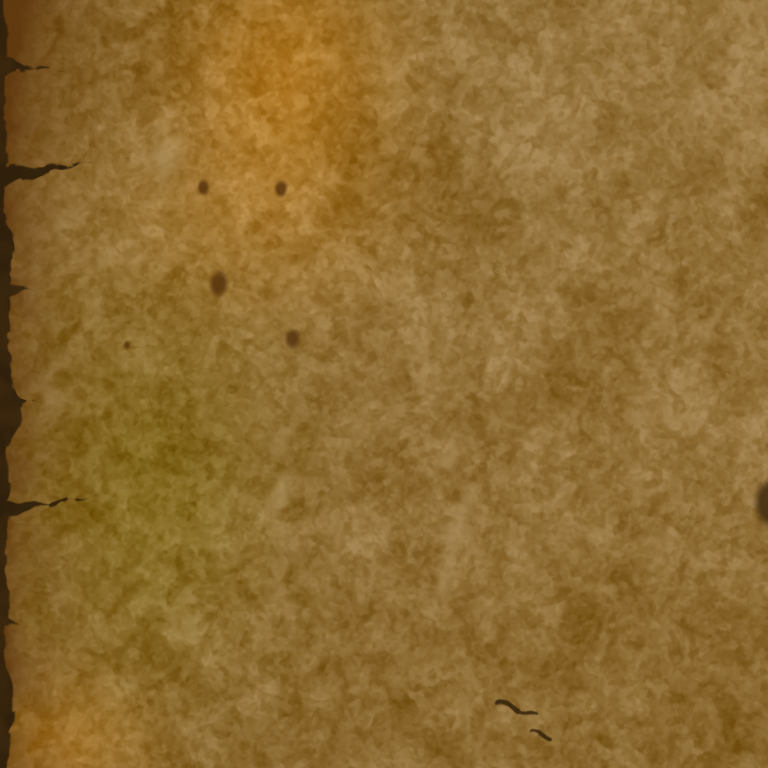
Write a Shadertoy shader that draws this texture.

```glsl
const vec3 DARK_FIBRE  = vec3(0.455, 0.315, 0.075);
const vec3 LIGHT_FIBRE = vec3(0.635, 0.510, 0.305);
const vec3 BURNT       = vec3(0.360, 0.205, 0.045);
const vec3 TORN        = vec3(0.195, 0.130, 0.045);
const vec3 PALE        = vec3(0.690, 0.580, 0.390);
const vec3 AMBER_SHIFT = vec3(0.135, 0.060, -0.035);
const vec3 OLIVE_SHIFT = vec3(-0.035, -0.005, -0.070);

vec3 hash3(vec2 cell) {
    vec3 q = fract(cell.xyx * vec3(0.1031, 0.1030, 0.0973));
    q += dot(q, q.yxz + 33.33);
    return fract((q.xxy + q.yzz) * q.zyx);
}

// Soft cellular noise: blended, randomly turned oval flecks
float flecks(vec2 p, float stretch) {
    vec2 cell = floor(p);
    float tone = 0.0, total = 0.0;
    for (int j = -1; j <= 1; j++)
    for (int i = -1; i <= 1; i++) {
        vec2 id = cell + vec2(i, j);
        vec3 rnd = hash3(id + 17.0);
        vec2 d = p - id - rnd.xy;
        float angle = 6.2832 * fract(rnd.z * 7.31 + rnd.x);
        vec2 along = vec2(cos(angle), sin(angle));
        float u = dot(d, along), v = dot(d, vec2(-along.y, along.x));
        float weight = exp(-6.0 * (u * u / stretch + v * v * stretch)) + 0.0001;
        tone += weight * rnd.z;
        total += weight;
    }
    return tone / total;
}

float glow(vec2 p, vec2 centre, vec2 radius) {
    vec2 d = (p - centre) / radius;
    return exp(-dot(d, d));
}

float segment(vec2 p, vec2 a, vec2 b) {
    vec2 ab = b - a;
    return length(p - a - ab * clamp(dot(p - a, ab) / dot(ab, ab), 0.0, 1.0));
}

float streak(vec2 p, vec2 a, vec2 b, float width) {
    float d = segment(p, a, b) / width;
    return exp(-d * d);
}

// Tapered tears running inwards from the ragged left rim
float tornEdge(vec2 p, float rough) {
    float bump = 0.022 * glow(p, vec2(0.0, 0.455), vec2(1.0, 0.030));
    float d = p.x - 0.004 - bump - 0.018 * pow(flecks(vec2(3.5, p.y * 17.0), 1.0), 2.0);
    for (int i = 0; i < 6; i++) {
        float k = float(i);
        float wave = cos(2.1 * (k - 4.0));
        float reach = 0.060 + 0.045 * wave + 0.008 * (k - 2.0);
        float t = 1.0 - p.x / reach;
        float y = 0.190 + 0.145 * k + 0.15 * wave * p.x + 0.002 * sin(p.x * 150.0 + k);
        float halfWidth = 0.006 * t + 0.010 * t * t * t;
        d = min(d, abs(p.y - y) - halfWidth);
    }
    return d + 0.005 * (rough - 0.5);
}

void mainImage(out vec4 fragColor, in vec2 fragCoord) {
    vec2 p = fragCoord / iResolution.xy;
    float soft = 1.5 / iResolution.y;

    // Paper mottling from broad clouds to fine fibres
    vec2 warp = 0.004 * sin(p.yx * vec2(61.0, 53.0) + 2.0 * sin(p * 37.0));
    vec2 q = p + warp;
    float cloud  = flecks(q * 5.0 + 3.0, 1.0) - 0.5;
    float blotch = flecks(q * 14.0 + 40.0, 1.2) - 0.5;
    float clump  = flecks(q * 38.0 + 90.0, 1.3) - 0.5;
    float grain  = flecks(q * 88.0 + 150.0, 1.8) - 0.5;
    float fibre  = flecks(p * 165.0 + 310.0, 2.0) - 0.5;
    float tone = 0.52 + 0.26 * cloud + 0.32 * blotch + 0.38 * clump + 0.46 * grain + 0.34 * fibre;

    // Broad light and shade
    tone += 0.10 * smoothstep(0.45, 1.0, p.x);
    tone += 0.12 * glow(p, vec2(0.60, 0.80), vec2(0.30, 0.20));
    tone -= 0.20 * glow(p, vec2(0.20, 0.46), vec2(0.20, 0.12));
    tone -= 0.14 * glow(p, vec2(0.80, 0.20), vec2(0.20, 0.15));
    tone -= 0.15 * glow(p, vec2(0.15, 0.95), vec2(0.14, 0.12));
    tone -= 0.22 * glow(p, vec2(1.00, 0.00), vec2(0.20, 0.14));
    tone -= 0.12 * streak(p, vec2(0.31, 0.25), vec2(0.42, 0.0), 0.014);
    vec3 color = mix(DARK_FIBRE, LIGHT_FIBRE, clamp(tone, -0.15, 1.15));

    // Amber and olive stains
    float amber = glow(p, vec2(0.37, 0.91), vec2(0.13, 0.15));
    amber += 0.45 * glow(p, vec2(0.34, 0.72), vec2(0.17, 0.12));
    amber += 0.70 * glow(p, vec2(0.08, 0.03), vec2(0.10, 0.08));
    color += AMBER_SHIFT * amber;
    color += OLIVE_SHIFT * glow(p, vec2(0.19, 0.36), vec2(0.15, 0.22));

    // Worn pale patches
    float pale = 0.9 * glow(p, vec2(0.21, 0.79), vec2(0.028));
    pale += 0.7 * streak(p, vec2(0.61, 0.36), vec2(0.56, 0.21), 0.013);
    pale += 0.5 * streak(p, vec2(0.36, 0.42), vec2(0.38, 0.22), 0.020);
    pale += 0.6 * glow(p, vec2(0.07, 0.49), vec2(0.025));
    color = mix(color, PALE, clamp(pale * (0.50 + 1.3 * clump + 0.8 * blotch), 0.0, 0.7));

    // Scorched margin and small brown spots
    float scorch = exp(-p.x / 0.040) * (0.85 + 0.9 * blotch + 0.6 * clump);
    scorch += 0.45 * glow(p, vec2(0.0, 1.0), vec2(0.10, 0.14));
    color = mix(color, BURNT, clamp(scorch, 0.0, 0.9));
    float spots = 0.0;
    for (int i = 0; i < 5; i++) {
        float k = float(i);
        vec2 centre = vec2(0.285 + 0.12 * sin(k * 2.4), 0.63 + 0.13 * sin(k * 1.9));
        float radius = 0.005 + 0.008 * fract(0.9 + k * 0.618);
        float d = length((p - centre) * vec2(1.0, 0.75)) + 0.006 * clump;
        spots = max(spots, 1.0 - smoothstep(radius * 0.4, radius + soft, d));
    }
    color = mix(color, BURNT * 0.9, 0.8 * spots);

    // Hole at the right, scratches and torn rim
    float hole = length((p - vec2(1.006, 0.345)) / vec2(0.026, 0.034));
    color = mix(color, TORN * 1.3, 0.85 * (1.0 - smoothstep(0.55, 1.1, hole)));
    vec2 bent = p + vec2(0.0, 0.003 * sin(p.x * 160.0));
    float scratch = segment(bent, vec2(0.648, 0.086), vec2(0.698, 0.068));
    scratch = min(scratch, segment(bent, vec2(0.692, 0.047), vec2(0.716, 0.040)));
    scratch += 0.003 * grain;
    color = mix(color, TORN, 0.85 * (1.0 - smoothstep(0.001, 0.0025 + soft, scratch)));
    float torn = 1.0 - smoothstep(-soft, soft, tornEdge(p, grain + 0.5));
    color = mix(color, TORN * (1.0 + 0.3 * clump), 0.95 * torn);

    fragColor = vec4(clamp(color, 0.0, 1.0), 1.0);
}
```
